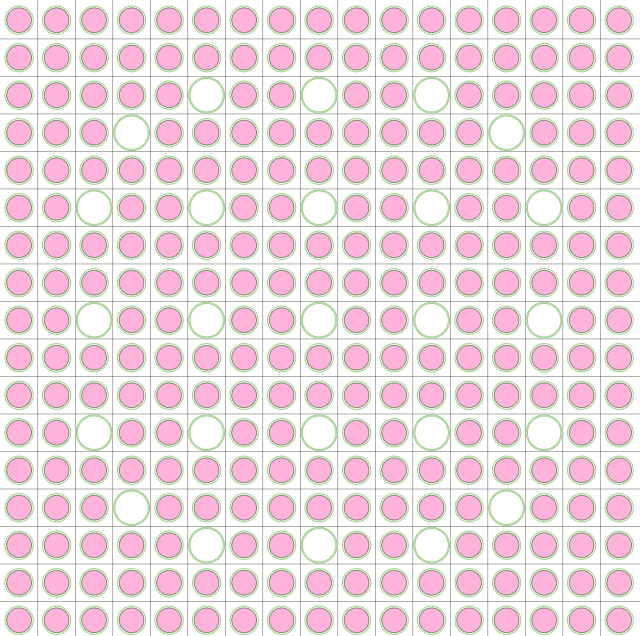
Give the GLSL for this pattern, as a WebGL 1 fragment shader.

```glsl
precision highp float;
// A 17 by 17 square lattice of pink discs in thin double green rings, split by
// fine grey lines. Larger empty rings take the place of some discs in a
// symmetric layout. Every cell is drawn from distances to circles and lines.

uniform vec2 u_resolution;

#define PITCH 0.0586                    // cell size / canvas width
#define CENTER vec2(0.4986, 0.4934)     // middle cell, in canvas widths
#define HALF_COUNT 8.0                  // cells on each side of the middle one
#define DISC_RADIUS 0.325               // radii and widths are in cells
#define PIN_RINGS vec2(0.332, 0.377)    // inner and outer ring radius
#define TUBE_RINGS vec2(0.445, 0.478)
#define RING_WIDTH 0.025
#define HAIRLINE 0.011
#define PINK vec3(1.0, 0.70, 0.855)
#define GREEN vec3(0.60, 0.81, 0.52)
#define DARK vec3(0.25)

// Coverage of the inside of a signed distance.
float fillMask(float dist, float px) {
    return clamp(0.5 - dist / px, 0.0, 1.0);
}

// Coverage of a line centred on the zero of a distance; thin lines fade.
float strokeMask(float dist, float width, float px) {
    return fillMask(dist - 0.5 * width, px) - fillMask(dist + 0.5 * width, px);
}

// 1 where a cell holds an empty tube: a grid of every third cell within six,
// whose four corners are pulled in diagonally by one cell.
float tubeMask(vec2 cell) {
    vec2 a = abs(cell);
    vec2 third = abs(a - 3.0 * floor(a / 3.0 + 0.5));
    float onGrid = step(third.x + third.y, 0.5) * step(max(a.x, a.y), 6.5);
    float corner = step(11.5, a.x + a.y);
    float pulledIn = step(abs(a.x - 5.0) + abs(a.y - 5.0), 0.5);
    return max(onGrid * (1.0 - corner), pulledIn);
}

// Distance to the nearest inner border between cells along one axis.
float borderDistance(float x) {
    float limit = HALF_COUNT - 0.5;
    return x - clamp(floor(x) + 0.5, -limit, limit);
}

void main() {
    vec2 grid = (gl_FragCoord.xy / u_resolution.x - CENTER) / PITCH;
    float px = 1.0 / (u_resolution.x * PITCH);
    vec2 cell = clamp(floor(grid + 0.5), -HALF_COUNT, HALF_COUNT);
    float radius = length(grid - cell);
    float tube = tubeMask(cell);

    // Cell borders
    vec3 color = vec3(1.0);
    color = mix(color, DARK, strokeMask(borderDistance(grid.x), HAIRLINE, px));
    color = mix(color, DARK, strokeMask(borderDistance(grid.y), HAIRLINE, px));

    // Double ring
    vec2 rings = mix(PIN_RINGS, TUBE_RINGS, tube);
    float ringCover = strokeMask(radius - rings.x, RING_WIDTH, px)
                    + strokeMask(radius - rings.y, RING_WIDTH, px);
    color = mix(color, GREEN, min(ringCover, 1.0));

    // Disc with a fine dark outline
    float edge = radius - DISC_RADIUS;
    float pin = 1.0 - tube;
    color = mix(color, PINK, pin * fillMask(edge, px));
    color = mix(color, DARK, pin * strokeMask(edge, HAIRLINE, px));

    gl_FragColor = vec4(color, 1.0);
}
```
